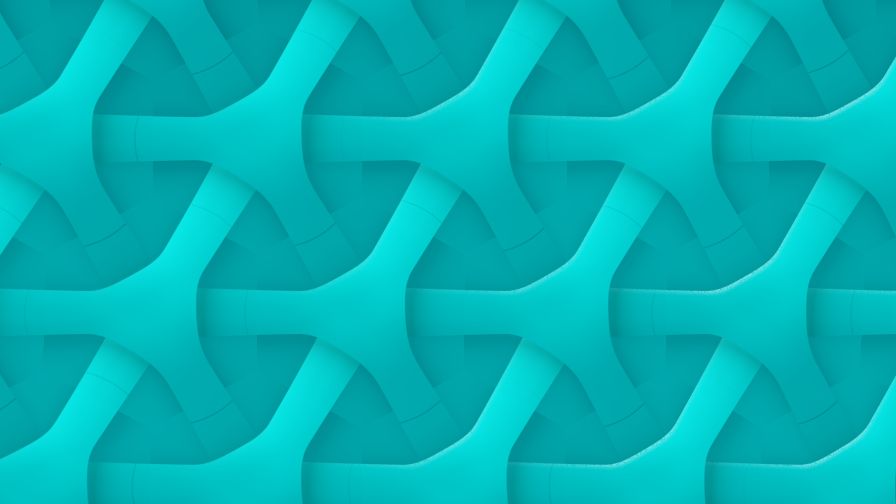
Reproduce this pattern procedurally as a WebGL 2 fragment shader.

```glsl
#version 300 es
precision highp float;
// Woven lattice of smooth three-armed struts over a dark turquoise backing.
// The nearest hexagonal lattice centre lies on top; the arm tips of three
// neighbours tuck under its hollow sides. Lit from upper left, with worn rims.
uniform vec2 u_resolution;
out vec4 outColor;

const float PITCH = 0.411;

float hash(vec2 p) {
  p = fract(p * vec2(0.1031, 0.1137));
  p += dot(p, p.yx + 33.33);
  return fract((p.x + p.y) * p.x * 17.3);
}

// Distance to the closest random point of a jittered grid
float cellular(vec2 p) {
  float nearest = 2.0;
  for (int j = -1; j <= 1; j++)
    for (int i = -1; i <= 1; i++) {
      vec2 cell = floor(p) + vec2(i, j);
      vec2 site = cell + vec2(hash(cell), hash(cell + 47.0));
      nearest = min(nearest, length(p - site));
    }
  return nearest;
}

// Arms point left, upper right and lower right
vec2 armDir(int i) {
  float angle = radians(180.0 - 120.0 * float(i));
  return vec2(cos(angle), sin(angle));
}

float smoothMin(float a, float b, float k) {
  float h = max(k - abs(a - b), 0.0) / k;
  return min(a, b) - h * h * k * 0.25;
}

float tripod(vec2 p) {
  float d = 1.0;
  for (int i = 0; i < 3; i++) {
    vec2 a = armDir(i);
    float t = clamp(dot(p, a), 0.0, 0.36);
    d = smoothMin(d, length(p - a * t) - 0.043 - 0.07 * t * t, 0.09);
  }
  return d;
}

vec3 teal(float tone) {
  return vec3(0.03 * smoothstep(0.78, 0.95, tone), tone, 0.078 + 0.906 * tone);
}

// Surface colour of one strut at p, relative to its centre
vec3 strut(vec2 p, vec2 id, float wear) {
  float d = tripod(p), e = 0.004;
  vec2 normal = vec2(tripod(p + vec2(e, 0.0)) - d, tripod(p + vec2(0.0, e)) - d) / e;
  float tone = 0.765 + 0.02 * (hash(id + 9.0) - 0.5);
  tone += 0.085 * smoothstep(-0.03, 0.14, dot(p, armDir(1)));
  tone -= 0.035 * smoothstep(0.03, 0.2, dot(p, armDir(0)));
  tone -= 0.105 * smoothstep(0.0, 0.17, dot(p, armDir(2)));
  tone += 0.05 * smoothstep(-0.05, 0.0, d) * dot(normal, vec2(-0.55, 0.83));

  // Curved joint across each arm
  for (int i = 0; i < 3; i++) {
    vec2 a = armDir(i);
    float across = dot(p, vec2(-a.y, a.x));
    float along = dot(p, a) - 0.23 - 0.02 * hash(id + float(i) * 5.0) + 3.0 * across * across;
    float strength = i == 2 ? 0.07 : 0.05 * hash(id + float(i) * 13.0 + 3.0);
    tone -= strength * (1.0 - smoothstep(0.0006, 0.0026, abs(along))) * step(abs(across), 0.06);
  }

  // Chalky wear along the upper-left hollow
  float facing = dot(normalize(p + 1e-5), vec2(-0.5, 0.866));
  float grain = cellular(p * 210.0 + id * 31.0);
  float rim = smoothstep(-0.013, -0.002, d + 0.006 * (grain - 0.5));
  rim *= smoothstep(0.52, 0.85, facing) * wear * (0.6 + 0.4 * hash(id + 21.0));
  rim *= 1.0 - 0.6 * smoothstep(0.35, 0.75, grain);
  return mix(teal(tone), vec3(0.47, 0.88, 0.89), rim);
}

void main() {
  vec2 uv = gl_FragCoord.xy / u_resolution.y;
  float aa = 0.8 / u_resolution.y;

  // Lattice coordinates, slightly compressed towards the right
  vec2 q = uv - vec2(0.7176, 0.38);
  q.x += (0.034 - 0.045 * q.y) * q.x * q.x;
  q.y *= 1.032;

  // Nearest centre of the hexagonal lattice
  vec2 s = PITCH * vec2(1.0, 1.7320508);
  vec2 even = round(q / s) * s;
  vec2 odd = (floor(q / s) + 0.5) * s;
  vec2 centre = length(q - even) < length(q - odd) ? even : odd;
  vec2 p = q - centre;
  float wear = 0.12 + 0.88 * smoothstep(0.5, 1.05, uv.x);

  // Backing with broad tonal drift
  float drift = sin(uv.x * 5.1 + uv.y * 3.0) + 0.6 * sin(uv.x * 9.0 - uv.y * 7.0 + 1.0);
  float backTone = 0.658 + 0.008 * drift - 0.03 * smoothstep(0.5, 1.0, uv.y);
  float topEdge = tripod(p);
  float shade = exp(-max(tripod(p - vec2(0.014, -0.018)), 0.0) / 0.028);
  float nearArm = topEdge;
  for (int i = 0; i < 3; i++)
    nearArm = min(nearArm, tripod(p + armDir(i) * PITCH));
  vec3 color = teal(backTone - 0.06 * shade - 0.03 * exp(-max(nearArm, 0.0) / 0.02));

  // Neighbouring arm tips, then the strut covering them
  for (int i = 0; i < 3; i++) {
    vec2 offset = -armDir(i) * PITCH;
    vec2 id = round((centre + offset) / s * 2.0);
    float d = tripod(p - offset);
    if (d < aa) {
      vec3 arm = strut(p - offset, id, wear) * (1.0 - 0.2 * shade);
      color = mix(color, arm, smoothstep(aa, -aa, d));
    }
  }
  vec3 top = strut(p, round(centre / s * 2.0), wear);
  color = mix(color, top, smoothstep(aa, -aa, topEdge));
  outColor = vec4(color, 1.0);
}
```
